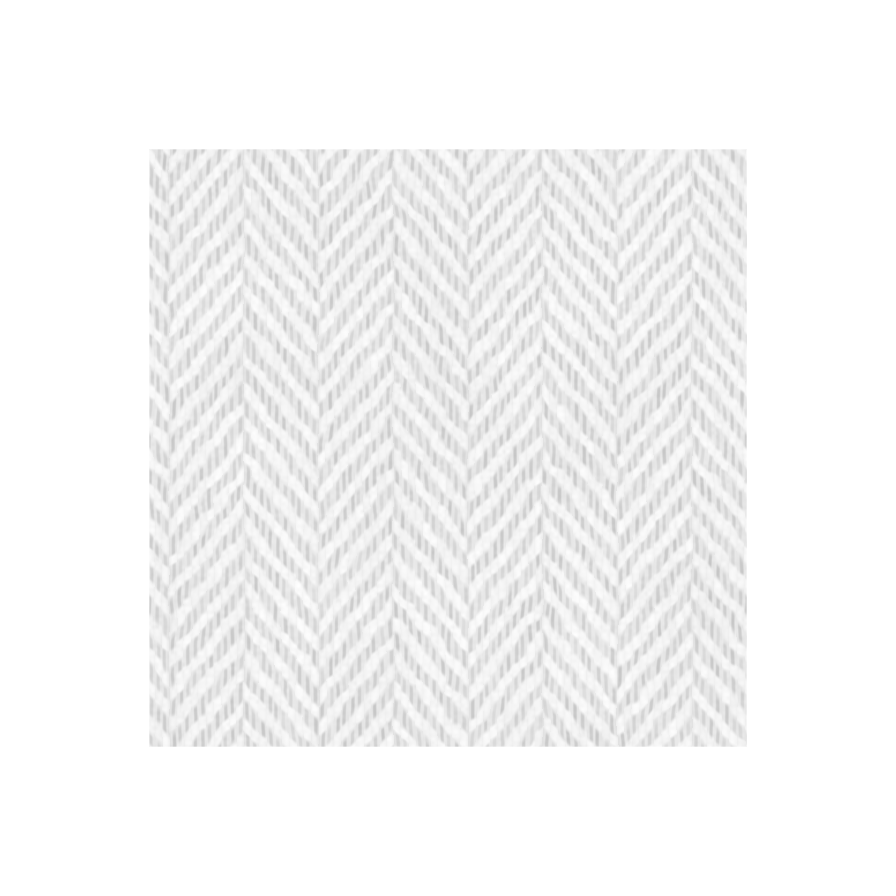
A Shadertoy shader for this texture:

```glsl
// White herringbone weave: a square swatch of raised, broken zigzag ribs on a white ground.

const vec3 GROUND = vec3(1.0);
const vec3 RIB    = vec3(0.957);
const vec3 GAP    = vec3(0.908);
const vec3 SHADOW = vec3(0.79);

const float MARGIN  = 1.0 / 6.0;  // white border around the swatch
const float ZIGZAGS = 4.0;        // zigzag periods across
const float RIBS    = 18.0;       // ribs down
const float THREADS = 20.0;       // threads in one zigzag
const float RISE    = 2.75;       // climb of a rib, in rib spacings
const float BREAK   = 0.5;        // offset of falling ribs, in rib spacings
const float SHIFT   = 0.133;      // first valley, in zigzags

float hash(vec2 p) {
    return fract(sin(dot(p, vec2(127.1, 311.7))) * 43758.5453);
}

// Hash on a lattice that wraps after the given number of cells
float wrapHash(vec2 cell, vec2 period) {
    return hash(mod(cell, period));
}

// Value noise that wraps after the given number of cells
float wrapNoise(vec2 p, vec2 period) {
    vec2 i = floor(p), f = fract(p);
    f = f * f * (3.0 - 2.0 * f);
    float low  = mix(wrapHash(i, period), wrapHash(i + vec2(1, 0), period), f.x);
    float high = mix(wrapHash(i + vec2(0, 1), period), wrapHash(i + vec2(1, 1), period), f.x);
    return mix(low, high, f.y);
}

// 0 in a valley, 1 on a peak
float zigzag(float x) {
    return 1.0 - abs(fract(x) - 0.5) * 2.0;
}

// Coverage of a unit square
float squareMask(vec2 uv, float blur) {
    vec2 d = abs(uv - 0.5) - 0.5;
    return 1.0 - smoothstep(-blur, blur, max(d.x, d.y));
}

vec3 herringbone(vec2 uv) {
    vec2 cells = vec2(ZIGZAGS * THREADS, RIBS);

    // Slight wander of the yarns
    vec2 wander = vec2(wrapNoise(uv * 24.0, vec2(24.0)),
                       wrapNoise(uv * 40.0 + 9.0, vec2(40.0))) - 0.5;
    float x = uv.x * ZIGZAGS - SHIFT + wander.x * 0.02;
    float thread = x * THREADS;
    float column = floor(thread);
    float across = fract(thread) - 0.5;

    // Ribs climb in soft steps; falling panels are offset from rising ones
    float stepped = zigzag((column + 0.5) / THREADS);
    float climb = mix(zigzag(x), stepped, 0.35) * RISE;
    float falling = step(0.5, fract(x));
    float phase = uv.y * RIBS - climb + falling * BREAK + wander.y * 0.22;

    // Raised rib with lumpy edges, darker on its underside
    float height = fract(phase) - 0.5;
    float lump = wrapHash(vec2(column, floor(phase)), cells) - 0.5;
    float rib = 1.0 - smoothstep(0.18, 0.36, abs(height) + lump * 0.14);
    float underside = smoothstep(0.12, 0.27, -height) * rib;

    // Short upright shadows between threads in the gaps
    vec2 gapCell = vec2(column, floor(phase + 0.5));
    float gapDistance = abs(fract(phase + 0.5) - 0.5);
    float reach = 0.22 + 0.16 * wrapHash(gapCell + 17.0, cells);
    float depth = 0.40 + 0.60 * wrapHash(gapCell + 41.0, cells);
    float centre = 0.30 * (wrapHash(gapCell + 5.0, cells) - 0.5);
    float slit = 1.0 - smoothstep(0.08, 0.36, abs(across - centre));
    slit *= (1.0 - smoothstep(reach - 0.12, reach + 0.06, gapDistance)) * depth;

    vec3 color = mix(GAP, RIB, rib);
    color = mix(color, SHADOW, slit * (1.0 - 0.7 * rib));
    color -= 0.035 * underside;

    // Shallow groove where two panels meet
    float seamDistance = abs(fract(x * 2.0 + 0.5) - 0.5);
    color -= 0.02 * (1.0 - smoothstep(0.0, 0.05, seamDistance));

    // Round yarns, uneven bleaching and fine fibre grain
    color += rib * (0.012 - 0.08 * across * across + 0.025 * lump);
    color += 0.014 * (wrapNoise(uv * 8.0, vec2(8.0)) - 0.5);
    color += 0.028 * (wrapNoise(uv * 160.0, vec2(160.0)) - 0.5);
    return color;
}

void mainImage(out vec4 fragColor, in vec2 fragCoord) {
    vec2 canvas = fragCoord / iResolution.xy;
    float scale = 1.0 - 2.0 * MARGIN;
    vec2 uv = (canvas - MARGIN) / scale;
    float blur = 0.7 / (scale * iResolution.y);
    vec3 color = mix(GROUND, herringbone(uv), squareMask(uv, blur));
    fragColor = vec4(clamp(color, 0.0, 1.0), 1.0);
}
```
